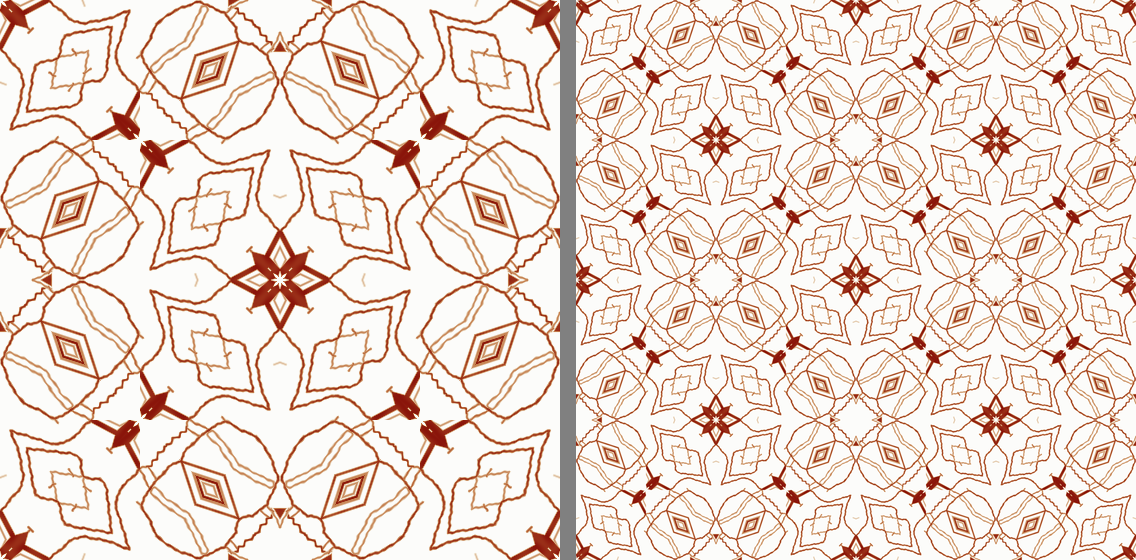
Left: one tile. Right: repeated 2 by 2.
This pattern is drawn by a Shadertoy shader. Its source:

```glsl
const vec3 inkRamp[6] = vec3[](vec3(.99, .99, .98), vec3(.93, .87, .78), vec3(.84, .67, .53),
    vec3(.78, .52, .33), vec3(.69, .33, .17), vec3(.54, .08, .04));

float segment(vec2 p, vec2 a, vec2 b) {
    vec2 ab = b - a;
    return length(p - a - ab * clamp(dot(p - a, ab) / dot(ab, ab), 0., 1.));
}

float path(vec2 p, vec2 v[11]) {
    float d = 1e3;
    for (int i = 0; i < 10; i++) d = min(d, segment(p, v[i], v[i + 1]));
    return d;
}

// Ink strength that fades over a soft edge
float ink(float d, float halfWidth) {
    float soft = max(2.1, 768. / iResolution.y);
    return clamp(1. - (d - halfWidth) / soft, 0., 1.);
}

// One eighth of the star, valid for x >= y >= 0
float star(vec2 q) {
    float core = 6. + 8. * abs(atan(q.y, q.x) / .3927 - 1.);
    float body = max(.96 * q.x - .27 * q.y - 26.2, .67 * q.x - .745 * q.y - 9.4);
    body = max(body, (core - length(q)) * .7);
    body = max(body, 1.6 - segment(q, vec2(13), vec2(16)));
    float arm = segment(q, vec2(64, 1), vec2(32, 18)) - 2.6;
    float eye = abs(abs(q.x - 28.) / 17. + abs(q.y) / 8. - 1.) * 7.2;
    float barb = min(segment(q, vec2(38), vec2(42)), segment(q, vec2(42), vec2(45, 39)));
    return max(ink(min(body, arm), 0.), max(.55 * ink(eye, .3), .8 * ink(barb, .5)));
}

// Nested rhombi in the middle of each round panel
float rhombi(vec2 e) {
    float r = abs(e.x - e.y) / 77.8 + abs(e.x + e.y) / 39.6;
    float ring = max(.9 * ink(abs(r - 1.) * 25., .7), .6 * ink(abs(r - .58) * 25., .9));
    return max(ring, max(ink(abs(r - .46) * 25., .9), .6 * ink(abs(r - .25) * 25., .4)));
}

void mainImage(out vec4 fragColor, in vec2 fragCoord) {
    // Fold the canvas into one mirrored triangle
    vec2 p = fragCoord / iResolution.xy * 768.;
    p = abs(mod(p + 384., 768.) - 384.);
    if (p.x + p.y > 384.) p = 384. - p.yx;
    if (p.y > p.x) p = p.yx;

    // Full stars and their split copies
    float tone = star(p);
    vec2 q = 192. - p.yx;
    if (q.y > 0.) tone = max(tone, star(q));
    tone = max(tone, rhombi(p - vec2(288, 96)));

    // Hand-drawn wobble
    vec2 w = p + .6 * sin(p.yx * .31) + .4 * sin(p.yx * .73 + p * .2);

    // Petal, heart and round panel outlines
    float petal = path(w, vec2[](vec2(66, 0), vec2(94, 24), vec2(103, 30), vec2(114, 32), vec2(149, 26),
        vec2(177, 14), vec2(168, 45), vec2(158, 75), vec2(165, 98), vec2(184, 116), vec2(192, 126)));
    float heart = path(w, vec2[](vec2(114), vec2(121, 112), vec2(136, 111), vec2(143, 106), vec2(146, 98),
        vec2(153, 37), vec2(99, 46), vec2(90, 49), vec2(85, 56), vec2(83, 72), vec2(79)));
    float panel = path(w, vec2[](vec2(248, 136), vec2(233, 129), vec2(205, 98), vec2(193, 74), vec2(207, 52),
        vec2(214, 33), vec2(240, 14), vec2(274, 2), vec2(309, 19), vec2(323, 37), vec2(327, 57)));
    float outline = min(petal, min(heart, panel));

    // Connectors between panels and stars
    float wave = 1.2 * sin((p.x + p.y) * .35);
    vec2 bent = w + vec2(wave, -wave);
    outline = min(outline, segment(bent, vec2(203, 127), vec2(228, 156)));
    outline = min(outline, segment(bent, vec2(322, 12), vec2(350, 34)));
    tone = max(tone, .92 * ink(outline, .7));

    // Small joints, spurs and arcs
    float fine = min(segment(w, vec2(192, 124), vec2(204, 100)), segment(w, vec2(204, 128), vec2(215, 109)));
    fine = min(fine, min(segment(w, vec2(192, 126), vec2(204, 128)), segment(w, vec2(309, 19), vec2(318, 9))));
    fine = min(fine, min(segment(w, vec2(316, 27), vec2(325, 16)), segment(w, vec2(193, 74), vec2(188, 80))));
    fine = min(fine, min(segment(w, vec2(100, 67), vec2(104, 76)), segment(w, vec2(124, 95), vec2(115, 100))));
    tone = max(tone, .75 * ink(fine, .4));

    // Pale strap and heart rhombus
    float strap = min(segment(w, vec2(280, 12), vec2(274, 27)), segment(w, vec2(274, 27), vec2(256, 60)));
    strap = min(strap, min(segment(w, vec2(256, 60), vec2(226, 80)), segment(w, vec2(226, 80), vec2(211, 95))));
    float pale = abs(strap - 4.5);
    pale = min(pale, min(segment(w, vec2(121, 70), vec2(79)), segment(w, vec2(121, 70), vec2(114))));
    pale = min(pale, segment(w, vec2(314, 12), vec2(339, 0)));
    tone = max(tone, .62 * ink(pale, .4));
    tone = max(tone, .35 * ink(segment(p, vec2(113, 0), vec2(116, 8)), .3));

    // Dark wedge where four panels meet
    tone = max(tone, ink(max(314. - p.x, (p.x - 326.) * .5 + .86 * p.y), 0.));

    // Uneven ink, then the colour ramp
    tone *= .96 + .04 * sin(p.x * .19 + 2. * sin(p.y * .13));
    vec3 colour = inkRamp[0];
    for (int i = 1; i < 6; i++) colour = mix(colour, inkRamp[i], clamp(tone * 5. - float(i - 1), 0., 1.));
    fragColor = vec4(colour, 1);
}
```
